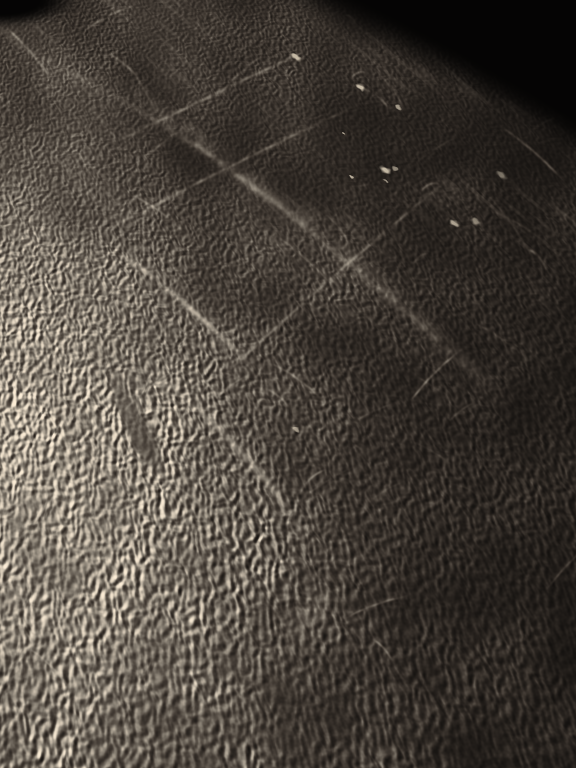
This texture is drawn by a WebGL 1 fragment shader. Its source:

```glsl
precision highp float;
uniform vec2 u_resolution;

float hash(float n) {
  return fract(sin(n * 12.9898) * 4375.85);
}

vec2 cellGradient(vec2 cell) {
  float angle = 6.2832 * fract(sin(dot(cell, vec2(127.1, 311.7))) * 4375.85);
  return vec2(cos(angle), sin(angle));
}

float gradientNoise(vec2 p) {
  vec2 i = floor(p), f = fract(p);
  vec2 u = f * f * f * (f * (f * 6.0 - 15.0) + 10.0);
  float a = dot(cellGradient(i), f);
  float b = dot(cellGradient(i + vec2(1, 0)), f - vec2(1, 0));
  float c = dot(cellGradient(i + vec2(0, 1)), f - vec2(0, 1));
  float d = dot(cellGradient(i + 1.0), f - 1.0);
  return mix(mix(a, b, u.x), mix(c, d, u.x), u.y);
}

float leatherHeight(vec2 g) {
  g += 0.6 * vec2(gradientNoise(g * 0.35 + 7.0), gradientNoise(g * 0.35 + 31.0));
  return gradientNoise(g) + 0.2 * gradientNoise(g * 1.9 + 13.0);
}

// Soft line from a to b, bowed sideways and fading at both ends
float scratch(vec2 p, vec2 a, vec2 b, float width, float bow) {
  vec2 axis = b - a;
  float len = length(axis);
  axis /= len;
  float t = dot(p - a, axis) / len;
  float side = dot(p - a, vec2(-axis.y, axis.x)) - bow * 4.0 * t * (1.0 - t);
  float ends = smoothstep(0.0, 0.2, t) * smoothstep(1.0, 0.7, t);
  return ends * exp(-side * side / (width * width));
}

void main() {
  vec2 p = gl_FragCoord.xy / u_resolution.y;
  p.x += 0.5 * (0.75 - u_resolution.x / u_resolution.y);

  // Lamp glow from the left
  vec2 lamp = vec2(p.x + 0.25 * (p.y - 0.36), p.y - 0.39) / vec2(0.3, 0.39);
  float glow = exp(-dot(lamp, lamp));
  float mottle = gradientNoise(p * 7.0) + 0.7 * gradientNoise(p * 17.0 + 5.0);
  float light = (0.175 + 0.66 * glow) * (1.0 + 0.4 * mottle);
  light *= 1.0 - 0.25 * smoothstep(0.35, 0.75, p.x);

  // Dull, rubbed smear
  vec2 s = p - vec2(0.178, 0.445);
  s = vec2(dot(s, vec2(0.87, 0.48)), dot(s, vec2(0.48, -0.87)));
  float smear = 1.0 - smoothstep(0.5, 1.1, length(s / vec2(0.021, 0.08)) + 0.4 * mottle);
  light *= 1.0 - 0.4 * smear;

  // Pebbled grain, foreshortened towards the top and worn flat there
  float upper = smoothstep(0.3, 0.85, p.y);
  float depth = 1.0 / (2.2 - p.y);
  vec2 g = vec2((p.x - 0.4) * 265.0 * depth, 340.0 * depth);
  g.x += 0.2 * g.y;
  float slope = leatherHeight(g) - leatherHeight(g + vec2(0.5, -0.25));
  float relief = mix(0.7, 2.1, sqrt(glow)) * (1.0 - 0.7 * smear) * (1.0 - 0.3 * upper);
  light *= exp(relief * slope * (1.0 + 0.7 * mottle));

  // Worn streaks running down to the right, in loose patches
  vec2 along = vec2(dot(p, vec2(0.77, -0.64)), dot(p, vec2(0.64, 0.77)));
  float streaks = smoothstep(0.05, 0.5, gradientNoise(along * vec2(16.0, 130.0)));
  float patches = smoothstep(-0.25, 0.4, gradientNoise(along * vec2(5.0, 11.0) + 3.0));
  light += 0.16 * streaks * patches * (0.25 + upper) * (0.4 + glow);
  light += 0.06 * patches * upper * smoothstep(0.65, 0.2, p.x);

  // Long scuffs and crossing scratches
  float broken = max(0.0, 0.75 + 1.3 * gradientNoise(p * 75.0) + 0.7 * gradientNoise(p * 22.0));
  float scuffs = 0.11 * scratch(p, vec2(0.12, 0.92), vec2(0.7, 0.44), 0.011, 0.014);
  scuffs += 0.15 * scratch(p, vec2(0.2, 0.85), vec2(0.64, 0.49), 0.0035, 0.012);
  scuffs += 0.12 * scratch(p, vec2(0.0, 0.95), vec2(0.45, 0.66), 0.004, 0.02);
  scuffs += 0.5 * scratch(p, vec2(0.13, 0.69), vec2(0.34, 0.51), 0.0035, 0.007);
  scuffs += 0.4 * scratch(p, vec2(0.19, 0.52), vec2(0.41, 0.28), 0.0045, 0.018);
  scuffs += 0.22 * scratch(p, vec2(0.12, 0.69), vec2(0.48, 0.87), 0.0022, 0.003);
  scuffs += 0.26 * scratch(p, vec2(0.14, 0.81), vec2(0.42, 0.945), 0.0022, 0.0);
  scuffs += 0.24 * scratch(p, vec2(0.28, 0.5), vec2(0.6, 0.78), 0.0022, 0.004);
  scuffs += 0.16 * scratch(p, vec2(0.38, 0.16), vec2(0.44, 0.24), 0.013, 0.004);

  // Scattered hairline scratches
  for (int i = 0; i < 80; i++) {
    float n = float(i) + 1.0;
    vec2 start = vec2(0.75 * hash(n), 1.0 - 0.85 * pow(hash(n + 90.0), 1.5));
    float angle = mix(-1.05, -0.5, hash(n + 180.0));
    if (hash(n + 270.0) > 0.65) angle = mix(0.3, 0.8, hash(n + 180.0));
    float len = mix(0.02, 0.12, hash(n + 360.0));
    vec2 end = start + len * vec2(cos(angle), sin(angle));
    scuffs += mix(0.06, 0.3, pow(hash(n + 450.0), 2.0)) * scratch(p, start, end, 0.0018, 0.004);
  }
  light += scuffs * broken;

  // Fine film grain and highlight rolloff
  light *= 1.0 + 0.16 * gradientNoise(p * 240.0);
  light = 1.0 - exp(-1.15 * max(light, 0.0));
  vec3 color = light * mix(vec3(1.0, 0.87, 0.76), vec3(1.0, 0.94, 0.85), smoothstep(0.1, 0.55, light));

  // Pale crumbs of dust
  for (int i = 0; i < 12; i++) {
    float n = float(i) + 600.0;
    float x = 0.33 + 0.38 * hash(n);
    vec2 d = p - vec2(x, 0.97 - 0.55 * (x - 0.33) - 0.16 * hash(n + 40.0));
    float size = mix(0.002, 0.0055, hash(n + 80.0));
    if (i == 0) {
      d = p - vec2(0.385, 0.441);
      size = 0.004;
    }
    d.y += 0.4 * d.x;
    d += 0.003 * vec2(gradientNoise(p * 150.0), gradientNoise(p * 150.0 + 9.0));
    float crumb = 1.0 - smoothstep(0.4, 1.3, length(d * vec2(0.8, 1.2)) / size);
    color = mix(color, vec3(0.86, 0.81, 0.72), crumb * mix(0.4, 0.95, hash(n + 120.0)));
  }

  // Black background beyond the far edge and in the corner
  float edge = 1.0 - 0.48 * (p.x - 0.42) - 0.2 * (p.x - 0.42) * (p.x - 0.42);
  float beyond = smoothstep(-0.035, 0.025, p.y - edge);
  beyond = max(beyond, 1.0 - smoothstep(0.6, 1.3, length((p - vec2(0.0, 1.0)) / vec2(0.085, 0.03))));
  color = mix(color, vec3(0.02, 0.017, 0.015), beyond);
  gl_FragColor = vec4(color, 1.0);
}
```
